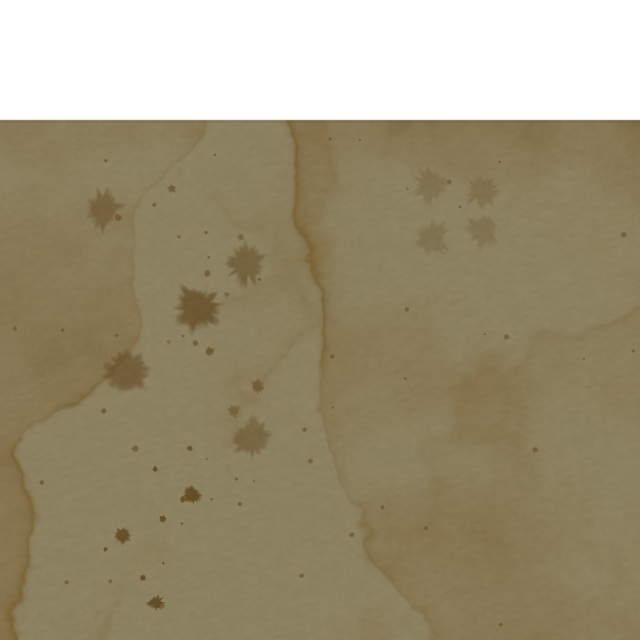
Write a WebGL 1 fragment shader that draws this texture.

```glsl
precision highp float;
// Old stained paper below a plain white band: cloudy washes of tan,
// pale dried pools with brown tide lines, ragged ink-like blots and specks.
// Washes are layered value noise; pools are warped distance fields.

uniform vec2 u_resolution;

#define PAPER_TOP 0.8125
#define LIGHT vec3(0.548, 0.507, 0.382)
#define MID vec3(0.532, 0.470, 0.332)
#define DARK vec3(0.450, 0.380, 0.225)
#define TIDE vec3(0.465, 0.365, 0.175)
#define BLOT vec3(0.385, 0.285, 0.130)
#define BLOT_COUNT 30
#define GRAIN 0.030
#define WARP 0.16

float hash(vec2 p) {
  return fract(sin(dot(p, vec2(127.1, 311.7))) * 43758.5453);
}

float noise(vec2 p) {
  vec2 i = floor(p), f = fract(p);
  f = f * f * (3.0 - 2.0 * f);
  return mix(mix(hash(i), hash(i + vec2(1.0, 0.0)), f.x),
             mix(hash(i + vec2(0.0, 1.0)), hash(i + 1.0), f.x), f.y);
}

float fbm(vec2 p) {
  float sum = 0.0, amp = 0.5;
  for (int i = 0; i < 5; i++) {
    sum += amp * noise(p);
    p = mat2(1.6, 1.2, -1.2, 1.6) * p + 7.3;
    amp *= 0.5;
  }
  return sum / 0.97;
}

// Soft round falloff around a centre
float glow(vec2 p, vec2 center, vec2 radius) {
  vec2 q = (p - center) / radius;
  return exp(-dot(q, q));
}

// Ragged blot with short radial spikes
float blot(vec2 q, float radius, float seed) {
  float d = length(q);
  vec2 dir = q / (d + 1e-5);
  float spike = noise(dir * 5.0 + seed * 31.0);
  float edge = radius * (0.7 + 0.6 * spike * spike + 0.3 * noise(q * 90.0 + seed));
  return 1.0 - smoothstep(edge * 0.65, edge * 1.1 + 0.001, d);
}

// Signed depth inside the pale pool that widens down the sheet
float poolDepth(vec2 p) {
  float fall = 1.0 - p.y / PAPER_TOP;
  float right = 0.43 + 0.25 * fall * fall;
  float left = 0.18 + 0.17 * smoothstep(0.65, 0.81, p.y)
             - 0.16 * (1.0 - smoothstep(0.28, 0.48, p.y));
  float warp = fbm(p * 6.0 + 3.0) - 0.5;
  return min(p.x - left, right - p.x) + WARP * warp;
}

// Brown deposit along a pool rim, bleeding outwards
float tideLine(float depth, float strength) {
  float rim = exp(-abs(depth + 0.004) / 0.005);
  float bleed = exp(-abs(depth) / 0.035) * (1.0 - smoothstep(-0.006, 0.002, depth));
  return strength * (0.55 * rim + 0.32 * bleed);
}

// Blots down the left, faint ones at upper right
float blots(vec2 p) {
  float ink = 0.0;
  for (int i = 0; i < BLOT_COUNT; i++) {
    float k = float(i), t = k / float(BLOT_COUNT);
    float a = hash(vec2(k, 1.7)), b = hash(vec2(k, 5.3)), c = hash(vec2(k, 9.1));
    vec2 center = vec2(0.28 + 0.25 * (a - 0.5), 0.70 - 0.66 * t + 0.04 * (b - 0.5));
    float large = 1.0 - step(0.5, abs(mod(k, 4.0) - 1.0));
    float low = smoothstep(0.55, 0.7, t);
    float radius = mix(mix(0.003, 0.012, c * c), mix(0.024, 0.036, c), large);
    float opacity = mix(mix(0.35, 0.75, b), 0.9, low);
    ink = max(ink, opacity * blot(p - center, radius * mix(1.0, 0.42, low), k));
  }
  for (int i = 0; i < 4; i++) {
    float k = float(i);
    vec2 center = vec2(0.71, 0.67) + 0.055 * vec2(cos(k * 1.7 + 0.6), sin(k * 1.7 + 0.6));
    ink = max(ink, 0.27 * blot(p - center, 0.021 + 0.005 * hash(vec2(k, 2.2)), k + 40.0));
  }
  return ink;
}

// Sparse tiny specks, one at most per cell
float specks(vec2 p) {
  vec2 cell = floor(p * 26.0), f = fract(p * 26.0);
  vec2 center = 0.25 + 0.5 * vec2(hash(cell + 4.0), hash(cell + 8.0));
  float radius = 0.04 + 0.07 * hash(cell + 15.0);
  return step(0.91, hash(cell)) * (1.0 - smoothstep(radius * 0.5, radius * 1.4, length(f - center)));
}

void main() {
  vec2 p = gl_FragCoord.xy / u_resolution;

  // Broad cloudy washes
  float tone = 0.57 + 1.1 * (fbm(p * 3.2 + 1.0) - 0.5) + 0.4 * (fbm(p * 11.0) - 0.5);
  tone += 0.30 * glow(p, vec2(0.68, 0.61), vec2(0.20, 0.14));
  tone -= 0.32 * glow(p, vec2(0.04, 0.56), vec2(0.16, 0.15));
  tone -= 0.18 * smoothstep(0.70, PAPER_TOP, p.y);

  // Pale pools and their rims
  float depth = poolDepth(p);
  float faint = (fbm(p * 2.6 + 19.0) - 0.56) * 0.25;
  tone += 0.32 * smoothstep(-0.004, 0.007, depth) + 0.10 * smoothstep(-0.003, 0.004, faint);
  tone -= 0.5 * glow(p, vec2(0.44, 0.43), vec2(0.07, 0.10)) * smoothstep(0.3, 0.6, fbm(p * 9.0));
  float patchy = smoothstep(0.25, 0.7, noise(p * 8.0 + 2.0));
  float tide = tideLine(depth, 0.3 + 0.7 * patchy) + tideLine(faint, 0.3 * patchy);

  // Colour, deposits and fibre grain
  tone = clamp(tone, 0.0, 1.0);
  vec3 paper = mix(mix(DARK, MID, smoothstep(0.0, 0.5, tone)), LIGHT, smoothstep(0.45, 0.9, tone));
  paper = mix(paper, TIDE, clamp(tide, 0.0, 0.75));
  paper = mix(paper, BLOT, max(blots(p), 0.6 * specks(p)));
  vec2 fibre = vec2(p.x + 0.3 * p.y, p.y - 0.2 * p.x);
  paper += GRAIN * (0.6 * noise(fibre * vec2(80.0, 170.0)) + 0.4 * noise(p * 230.0) - 0.5);

  // Darkened top edge, then the white band
  paper *= 1.0 - 0.12 * smoothstep(PAPER_TOP - 0.006, PAPER_TOP, p.y);
  float px = 1.0 / u_resolution.y;
  gl_FragColor = vec4(mix(paper, vec3(1.0), smoothstep(PAPER_TOP - px, PAPER_TOP + px, p.y)), 1.0);
}
```
